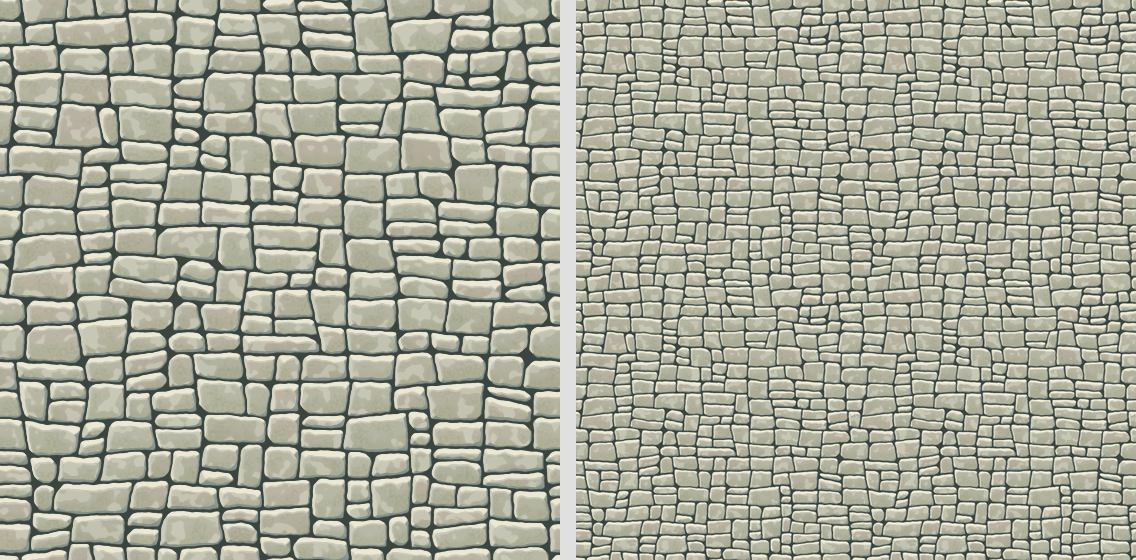
Left: one tile. Right: repeated 2 by 2.
Write a three.js fragment shader that draws this texture.

```glsl
// Painted dry-stone wall: pale irregular blocks with cream upper bevels and dark joints.
// A wrapping checkerboard of flat and upright joints forms interlocking blocks;
// some blocks are cut again, then chamfered, bevelled and mottled with gradient noise.

varying vec2 vUv;

const vec2 GRID = vec2(12.0, 18.0);     // blocks across and up, both even so that it tiles
const vec2 TILT = vec2(0.08, 0.17);     // greatest slope of flat and upright joints
const vec2 CUT_SIZE = vec2(0.100, 0.060); // blocks larger than this may be cut
const vec2 CUT_CHANCE = vec2(0.55, 0.48);
const vec4 BEVEL = vec4(0.0048, 0.0030, 0.0038, 0.0072); // left, right, bottom, top
const float JOINT = 0.0013;             // least half width of a joint
const float JOINT_VARY = 0.0012;
const float CHAMFER = 0.010;
const float ROUND = 0.0015;
const float SOFT = 0.0011;              // edge smoothing

const vec3 MORTAR = vec3(0.23, 0.27, 0.25);
const vec3 RIM    = vec3(0.38, 0.42, 0.40);
const vec3 SHADE  = vec3(0.52, 0.57, 0.55);
const vec3 STONE  = vec3(0.71, 0.71, 0.64);
const vec3 OLIVE  = vec3(0.665, 0.67, 0.57);
const vec3 ROSE   = vec3(0.725, 0.685, 0.625);
const vec3 PALE   = vec3(0.80, 0.80, 0.73);
const vec3 CREAM  = vec3(0.93, 0.91, 0.83);

vec4 hash4(vec2 p) {
  vec4 h = fract(p.xyxy * vec4(0.1031, 0.1030, 0.0973, 0.1099));
  h += dot(h, h.wzxy + 33.33);
  return fract((h.xxyz + h.yzzw) * h.zywx);
}

// Gradient noise that wraps after a whole number of cells
float corner(vec2 cell, vec2 offset, vec2 period) {
  float angle = 6.2832 * hash4(mod(cell, period) + period).x;
  return dot(vec2(cos(angle), sin(angle)), offset);
}

float noise(vec2 uv, vec2 period) {
  vec2 p = uv * period, i = floor(p), f = p - i;
  vec2 u = f * f * f * (f * (f * 6.0 - 15.0) + 10.0), e = vec2(1.0, 0.0);
  return mix(mix(corner(i, f, period), corner(i + e.xy, f - e.xy, period), u.x),
             mix(corner(i + e.yx, f - e.yx, period), corner(i + e.xx, f - e.xx, period), u.x), u.y);
}

vec2 noise2(vec2 uv, float period) {
  return vec2(noise(uv, vec2(period)), noise(uv, vec2(period + 1.0)));
}

bool isEven(vec2 cell) { return mod(cell.x + cell.y, 2.0) < 0.5; }

// Signed distance above a flat joint (even cell) or right of an upright one (odd cell)
float joint(vec2 cell, vec2 g) {
  vec4 h = hash4(mod(cell, GRID));
  float slope = 2.0 * h.z - 1.0;
  if (isEven(cell)) {
    vec2 q = (g - cell - vec2(0.5, mix(0.25, 0.75, h.y))) / GRID;
    return q.y + TILT.x * slope * q.x;
  }
  vec2 q = (g - cell - vec2(mix(0.2, 0.8, h.x), 0.5)) / GRID;
  return q.x + TILT.y * slope * q.y;
}

// Grid vertex that lies inside the block holding g
vec2 findBlock(vec2 g) {
  vec2 c = floor(g);
  float s = step(0.0, joint(c, g)), away = 2.0 * s - 1.0;
  if (isEven(c)) return c + vec2(step(0.0, joint(c + vec2(0.0, away), g)), s);
  return c + vec2(s, step(0.0, joint(c + vec2(away, 0.0), g)));
}

// Distances to the left, right, bottom and top joints of a block
vec4 blockSides(vec2 v, vec2 g) {
  float a = joint(v - 1.0, g), b = joint(v, g);
  float l = joint(v - vec2(1.0, 0.0), g), r = joint(v - vec2(0.0, 1.0), g);
  return isEven(v) ? vec4(l, -r, a, -b) : vec4(a, -b, r, -l);
}

// Keeps one part of a span cut at fraction f; side tells which part
vec2 cutSpan(vec2 span, float f, float skew, out float side) {
  float d = span.x * (1.0 - f) - span.y * f + skew;
  side = step(0.0, d);
  return d > 0.0 ? vec2(d, span.y) : vec2(span.x, -d);
}

float least(vec4 v) { return min(min(v.x, v.y), min(v.z, v.w)); }

// Inside distance of a block with chamfered, rounded corners
float rounded(vec4 e, vec4 chamfer) {
  vec4 c = (e.xyxy + e.zzww) * 0.707 - chamfer;
  float m = min(least(e), least(c));
  return m - ROUND * log(dot(exp((m - e) / ROUND) + exp((m - c) / ROUND), vec4(1.0)));
}

void main() {
  // Hand-cut wobble of all edges
  vec2 p = vUv + 0.007 * noise2(vUv, 9.0) + 0.0026 * noise2(vUv, 42.0) + 0.0010 * noise2(vUv, 110.0);
  vec2 g = p * GRID, v = findBlock(g), id = mod(v, GRID);
  vec4 d = blockSides(v, g), size = blockSides(v, v);

  // Cut some large blocks into smaller stones
  float side = 0.0;
  vec4 h = hash4(id + 51.0);
  if (size.x + size.y > CUT_SIZE.x && h.x < CUT_CHANCE.x) {
    d.xy = cutSpan(d.xy, mix(0.3, 0.7, h.y), 0.2 * (h.z - 0.5) * (d.z - d.w), side);
    id += vec2(23.0, 31.0) * (1.0 + side);
  }
  h = hash4(id + 87.0);
  if (size.z + size.w > CUT_SIZE.y && h.x < CUT_CHANCE.y) {
    d.zw = cutSpan(d.zw, mix(0.35, 0.65, h.y), 0.12 * (h.z - 0.5) * (d.x - d.y), side);
    id += vec2(67.0, 43.0) * (1.0 + side);
  }

  // Outline, bevel and face of the stone
  vec4 rnd = hash4(id + 5.0), tone = hash4(id + 133.0);
  vec4 edge = d - JOINT - JOINT_VARY * tone.wzyx;
  vec4 inner = edge - BEVEL * (mix(0.7, 1.3, tone.x) + 0.7 * noise(vUv, vec2(46.0)));
  float body = rounded(edge, CHAMFER * rnd * rnd);
  float face = rounded(inner, CHAMFER * rnd.yzwx * 0.7);
  vec4 facing = exp((least(inner) - inner) / 0.0009);
  facing /= dot(facing, vec4(1.0));

  // Face: grey above, olive below, with blotches and grain
  float blotch = noise(vUv, vec2(27.0, 31.0)) + 0.4 * noise(vUv, vec2(71.0));
  float grain = noise(vUv, vec2(190.0));
  float depth = clamp(edge.w / max(edge.z + edge.w, 0.001), 0.0, 1.0);
  vec3 paint = mix(STONE, ROSE, smoothstep(0.45, 0.95, tone.y) * 0.8);
  paint = mix(paint, OLIVE, 0.75 * smoothstep(0.35, 0.9, depth + 0.7 * blotch));
  paint = mix(paint, PALE, 0.7 * smoothstep(0.16, 0.26, -blotch + 0.12 * (tone.z - 0.5)));
  paint += 0.03 * (tone.w - 0.5) + 0.05 * grain * smoothstep(-0.1, 0.3, blotch);
  float lit = facing.w + 0.5 * facing.x;
  paint = mix(paint, PALE, 0.85 * lit * (1.0 - smoothstep(0.0015, 0.0045, face)));

  // Bevels lit from the upper left
  vec3 shade = mix(RIM, SHADE, smoothstep(0.0, 0.0020, body));
  vec3 leftEdge = mix(PALE, CREAM, 0.6 * smoothstep(0.3, 0.8, rnd.x));
  vec3 bevel = facing.x * leftEdge + facing.y * mix(shade, STONE, 0.2) + facing.z * shade + facing.w * CREAM;

  vec3 color = mix(bevel, paint, smoothstep(-SOFT, SOFT, face));
  color = mix(MORTAR, color, smoothstep(-SOFT, SOFT, body));
  gl_FragColor = vec4(color, 1.0);
}
```
